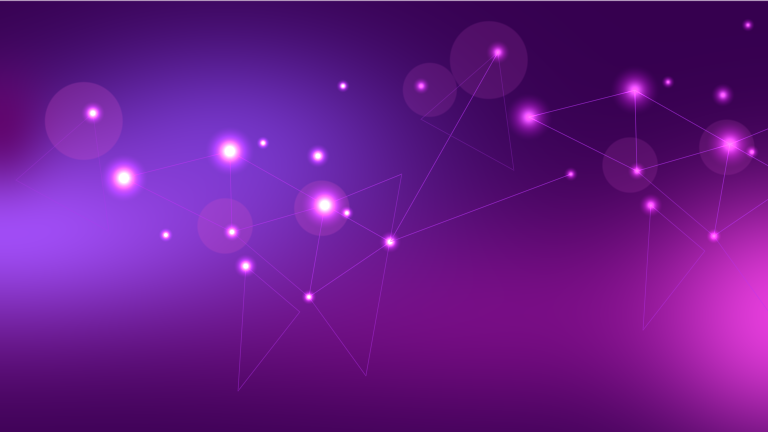
Write a WebGL 1 fragment shader that draws this background.

```glsl
precision highp float;

uniform vec2 u_resolution;

// Soft elliptical falloff, 1 at the centre
float glow(vec2 p, vec2 centre, vec2 radius) {
    vec2 d = (p - centre) / radius;
    return exp(-dot(d, d));
}

// Smooth-edged hairline between two points
float link(vec2 p, vec2 a, vec2 b) {
    vec2 ab = b - a;
    float d = length(p - a - ab * clamp(dot(p - a, ab) / dot(ab, ab), 0.0, 1.0));
    float pixel = 1.0 / u_resolution.y;
    float halfWidth = 0.0009;
    float coverage = min(1.0, 2.0 * halfWidth / pixel);
    float edge = max(halfWidth, 0.5 * pixel);
    return coverage * (1.0 - smoothstep(edge - 0.5 * pixel, edge + 0.5 * pixel, d));
}

float triangle(vec2 p, vec2 a, vec2 b, vec2 c) {
    return max(link(p, a, b), max(link(p, b, c), link(p, c, a)));
}

float disc(vec2 p, vec2 centre, float radius) {
    float pixel = 1.0 / u_resolution.y;
    return 1.0 - smoothstep(radius - pixel, radius + pixel, length(p - centre));
}

// x: wide halo, y: hot core
vec2 star(vec2 p, vec2 centre, float radius) {
    float d = length(p - centre) / radius;
    float halo = pow(max(0.0, 1.0 - d), 1.6);
    return vec2(halo, exp(-d * d * 11.0));
}

vec3 backdrop(vec2 p) {
    vec3 colour = vec3(0.21, 0.0, 0.31);
    // Magenta band across the lower half
    float band = exp(-pow((p.y - 0.27) / 0.25, 2.0));
    colour = mix(colour, vec3(0.49, 0.05, 0.53), band * mix(0.45, 0.9, smoothstep(0.2, 1.2, p.x)));
    // Violet light on the left
    colour = mix(colour, vec3(0.50, 0.26, 0.90), 0.72 * glow(p, vec2(0.53, 0.67), vec2(0.42, 0.25)));
    colour = mix(colour, vec3(0.65, 0.32, 1.0), 0.95 * glow(p, vec2(0.0, 0.47), vec2(0.65, 0.23)));
    // Warm shade on the left edge, pink light on the right
    colour = mix(colour, vec3(0.38, 0.0, 0.40), 0.8 * glow(p, vec2(0.0, 0.71), vec2(0.10, 0.13)));
    return mix(colour, vec3(0.92, 0.25, 0.88), 0.95 * glow(p, vec2(1.82, 0.27), vec2(0.28, 0.27)));
}

float discs(vec2 p) {
    return disc(p, vec2(0.194, 0.720), 0.090)
         + disc(p, vec2(0.521, 0.477), 0.064)
         + disc(p, vec2(0.745, 0.518), 0.064);
}

float network(vec2 p) {
    vec2 left = vec2(0.287, 0.588);
    vec2 top = vec2(0.532, 0.650);
    vec2 inner = vec2(0.537, 0.463);
    vec2 hub = vec2(0.752, 0.525);
    vec2 low = vec2(0.715, 0.3125);
    vec2 right = vec2(0.903, 0.440);
    vec2 tip = vec2(0.930, 0.597);
    vec2 foot = vec2(0.847, 0.130);
    float bright = max(link(p, left, top), link(p, top, inner));
    bright = max(bright, max(link(p, inner, hub), link(p, hub, tip)));
    bright = max(bright, max(link(p, left, inner), link(p, top, right)));
    bright = max(bright, max(link(p, hub, low), link(p, low, right)));
    float faint = max(link(p, tip, foot), max(link(p, foot, low), link(p, inner, low)));
    faint = max(faint, triangle(p, vec2(0.569, 0.384), vec2(0.551, 0.095), vec2(0.694, 0.278)));
    faint = max(faint, 0.6 * triangle(p, vec2(0.215, 0.738), vec2(0.037, 0.583), vec2(0.252, 0.465)));
    return max(bright, 0.7 * faint);
}

vec2 stars(vec2 p) {
    vec2 light = star(p, vec2(0.287, 0.588), 0.056);
    light += star(p, vec2(0.532, 0.650), 0.058);
    light += star(p, vec2(0.752, 0.525), 0.056);
    light += star(p, vec2(0.537, 0.463), 0.022);
    light += star(p, vec2(0.569, 0.384), 0.028);
    light += star(p, vec2(0.715, 0.3125), 0.018);
    light += star(p, vec2(0.736, 0.639), 0.028);
    light += star(p, vec2(0.609, 0.669), 0.016);
    light += star(p, vec2(0.803, 0.507), 0.017);
    light += star(p, vec2(0.215, 0.738), 0.028);
    light += star(p, vec2(0.384, 0.456), 0.017);
    light += star(p, vec2(0.794, 0.801), 0.016);
    return light + star(p, vec2(0.903, 0.440), 0.026);
}

void main() {
    vec2 p = gl_FragCoord.xy / u_resolution.y;
    vec3 colour = backdrop(p);

    // Two copies of the constellation, the right one dimmer
    for (int i = 0; i < 2; i++) {
        float copy = float(i);
        vec2 q = p - copy * vec2(0.9375, 0.141);
        float veil = discs(q) + copy * disc(p, vec2(0.995, 0.792), 0.0625);
        float lines = network(q);
        vec2 light = stars(q);
        if (i == 1) {
            lines = max(lines, link(p, vec2(0.903, 0.440), vec2(1.153, 0.880)));
            lines = max(lines, link(p, vec2(0.903, 0.440), vec2(1.322, 0.597)));
            light += star(p, vec2(0.975, 0.801), 0.020);
        }
        colour = mix(colour, vec3(0.82, 0.30, 0.78), veil * mix(0.25, 0.16, copy));
        colour = mix(colour, vec3(0.72, 0.20, 0.95), 0.6 * lines);
        colour += vec3(0.85, 0.12, 0.85) * light.x * mix(1.0, 0.85, copy);
        colour += vec3(0.7, 1.0, 0.6) * light.y * mix(1.0, 0.3, copy);
    }

    // Pale rim along the top
    colour = mix(colour, vec3(0.70, 0.59, 0.74), smoothstep(0.996, 0.999, p.y));
    gl_FragColor = vec4(clamp(colour, 0.0, 1.0), 1.0);
}
```
